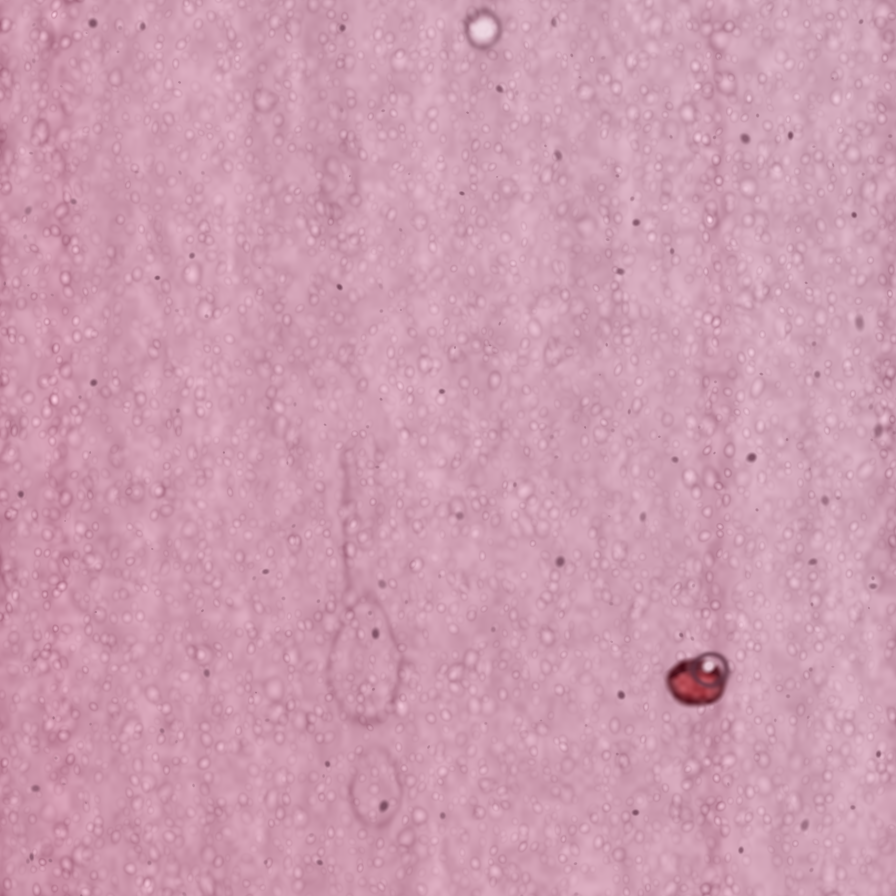
A WebGL 2 fragment shader for this texture:

```glsl
#version 300 es
precision highp float;

uniform vec2 u_resolution;
out vec4 fragColor;

float hash(vec2 p) {
  return fract(sin(dot(p, vec2(127.1, 311.7))) * 43758.5453);
}

float noise(vec2 p) {
  vec2 i = floor(p), f = fract(p);
  f = f * f * (3.0 - 2.0 * f);
  return mix(mix(hash(i), hash(i + vec2(1, 0)), f.x),
             mix(hash(i + vec2(0, 1)), hash(i + vec2(1, 1)), f.x), f.y);
}

// Scattered pale droplets, each with a darker rim
float droplets(vec2 p, float cells, float share, float seed) {
  p *= cells;
  float sum = 0.0;
  for (int y = -1; y <= 1; y++) {
    for (int x = -1; x <= 1; x++) {
      vec2 id = floor(p) + vec2(x, y);
      vec2 centre = id + 0.2 + 0.6 * vec2(hash(id + seed), hash(id + seed + 17.3));
      float radius = mix(0.2, 0.38, hash(id + seed + 31.7));
      float d = length((p - centre) * vec2(1.0, 0.82)) / radius;
      float strength = step(hash(id + seed + 53.1), share) * mix(0.35, 1.3, pow(hash(id + seed + 71.9), 3.0));
      sum += strength * (exp(-2.0 * d * d) - 0.55 * exp(-6.0 * (d - 1.35) * (d - 1.35)));
    }
  }
  return sum;
}

// Sparse dark specks, returned as coverage
float specks(vec2 p, float cells, float share) {
  p *= cells;
  vec2 id = floor(p);
  vec2 centre = id + 0.2 + 0.6 * vec2(hash(id + 3.7), hash(id + 9.2));
  float radius = mix(0.04, 0.085, hash(id + 14.6));
  float d = length((p - centre) * vec2(1.0, 0.7 + 0.5 * hash(id + 22.8)));
  return step(hash(id + 41.5), share) * mix(0.45, 1.0, hash(id + 28.1)) * (1.0 - smoothstep(radius * 0.3, radius * 1.4, d));
}

float band(float x, float centre, float width) {
  float d = (x - centre) / width;
  return exp(-d * d);
}

float outline(vec2 q, vec2 radii, float width) {
  return band((length(q / radii) - 1.0) * radii.x, 0.0, width);
}

void main() {
  vec2 p = gl_FragCoord.xy / u_resolution;
  vec2 warped = p + 0.006 * (vec2(noise(p * 45.0), noise(p * 45.0 + 60.0)) - 0.5);

  // Wash from rose at the left to lavender at the upper right
  vec3 color = mix(vec3(0.817, 0.605, 0.688), vec3(0.815, 0.648, 0.722),
                   smoothstep(0.0, 1.2, p.x * 0.8 + p.y * 0.4));

  // Vertical streaks and rough bands
  float rough = band(warped.x, 0.065, 0.022) + band(warped.x, 0.8, 0.022)
              + 0.8 * band(warped.x, 0.0, 0.015) + 0.7 * band(warped.x, 0.99, 0.015);
  float tone = 0.045 * (noise(vec2(p.x * 24.0, p.y * 1.3)) - 0.5)
             + 0.03 * (noise(vec2(p.x * 70.0, p.y * 4.0)) - 0.5)
             + 0.02 * band(p.x, 0.94, 0.03);
  color -= rough * vec3(0.018, 0.036, 0.03);

  // Fine grain and droplets
  float grain = 0.075 * (noise(warped * vec2(125.0, 100.0)) - 0.5)
              + 0.06 * (noise(warped * vec2(70.0, 42.0) + 80.0) - 0.5)
              + 0.075 * droplets(warped, 88.0, 0.5, 2.0)
              + 0.085 * droplets(warped, 50.0, 0.3, 7.0)
              + 0.06 * droplets(warped, 24.0, 0.07, 12.0);
  tone += grain * (0.85 + 0.5 * rough);

  // Drawn-out drop, its stem and the ring beneath
  vec2 drop = warped - vec2(0.408, 0.265);
  drop.x *= 1.0 + 9.0 * max(drop.y, 0.0);
  float lines = outline(drop, vec2(0.042, 0.072), 0.0045);
  lines += outline(warped - vec2(0.42, 0.122), vec2(0.027, 0.042), 0.004);
  float stemSpan = smoothstep(0.3, 0.35, p.y) * (1.0 - smoothstep(0.47, 0.53, p.y));
  lines += stemSpan * (band(warped.x, 0.387, 0.005) + 0.6 * smoothstep(0.38, 0.44, p.y) * band(warped.x, 0.421, 0.005));
  lines += 0.6 * outline(warped - vec2(0.38, 0.8), vec2(0.018, 0.035), 0.005);
  tone -= 0.085 * min(lines, 1.0) * (0.5 + 0.8 * noise(p * 55.0));
  color += tone * vec3(0.9, 1.08, 1.02);

  // Dark specks
  color = mix(color, vec3(0.42, 0.24, 0.32), 0.85 * specks(warped, 15.0, 0.27));
  color = mix(color, vec3(0.54, 0.35, 0.43), 0.55 * specks(warped + 0.37, 31.0, 0.13));

  // Pale bead with a shaded edge
  vec2 bead = warped - vec2(0.54, 0.968);
  color -= 0.16 * outline(bead, vec2(0.019, 0.021), 0.004);
  color = mix(color, vec3(0.95, 0.87, 0.91), 0.85 * (1.0 - smoothstep(0.007, 0.018, length(bead))));

  // Red fleck with a dark crown and a glint
  vec2 fleck = warped - vec2(0.777, 0.238);
  float body = length(fleck / vec2(0.033, 0.027));
  vec3 red = mix(vec3(0.72, 0.3, 0.34), vec3(0.36, 0.12, 0.17),
                 clamp(smoothstep(0.45, 0.95, body) + smoothstep(0.002, 0.018, fleck.y), 0.0, 1.0));
  red += 0.22 * (noise(p * 130.0) - 0.5);
  color = mix(color, red, 1.0 - smoothstep(0.8, 1.12, body));
  float crown = outline(fleck - vec2(0.014, 0.014), vec2(0.019, 0.018), 0.004);
  color = mix(color, vec3(0.38, 0.2, 0.27), 0.75 * crown);
  color = mix(color, vec3(0.9, 0.78, 0.83), 1.0 - smoothstep(0.003, 0.011, length(fleck - vec2(0.013, 0.018))));

  fragColor = vec4(clamp(color, 0.0, 1.0), 1.0);
}
```
